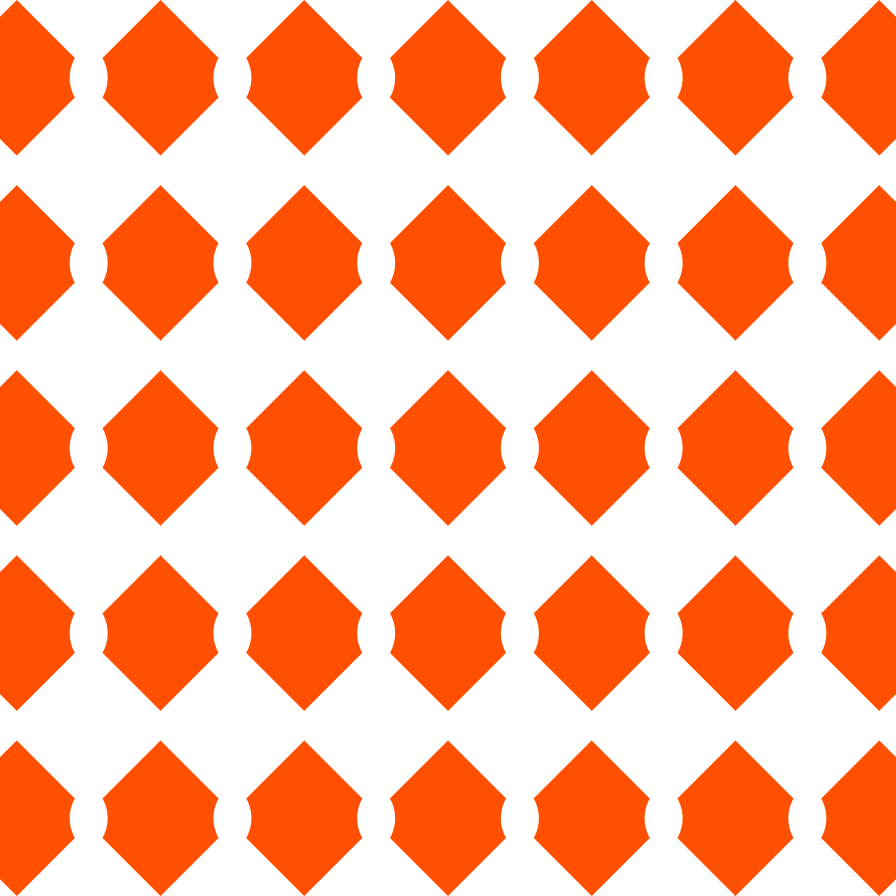
Reproduce this pattern procedurally as a Shadertoy shader.

```glsl
// Grid of orange diamonds on white, their side tips bitten off by circular arcs.
#define PITCH vec2(0.16042, 0.20660)   // spacing of the repeats
#define HALF_DIAGONAL 0.08681          // diamond centre to tip
#define BITE_OFFSET 0.10417            // diamond centre to bite centre
#define BITE_RADIUS 0.04514
#define ORANGE vec3(1.0, 0.31, 0.0)
#define WHITE vec3(1.0)

// Signed distance to the bitten diamond, folded into one quadrant
float bittenDiamond(vec2 p) {
    p = abs(p);
    float diamond = (p.x + p.y - HALF_DIAGONAL) * sqrt(0.5);
    float bite = length(p - vec2(BITE_OFFSET, 0.0)) - BITE_RADIUS;
    return max(diamond, -bite);
}

void mainImage(out vec4 fragColor, in vec2 fragCoord) {
    // Canvas units, with one repeat centred on the canvas
    float pixel = 1.0 / iResolution.y;
    vec2 p = (fragCoord - 0.5 * iResolution.xy) * pixel;
    vec2 cell = (fract(p / PITCH + 0.5) - 0.5) * PITCH;

    // Fill with a one-pixel soft edge
    float coverage = clamp(0.5 - bittenDiamond(cell) / pixel, 0.0, 1.0);
    fragColor = vec4(mix(WHITE, ORANGE, coverage), 1.0);
}
```
